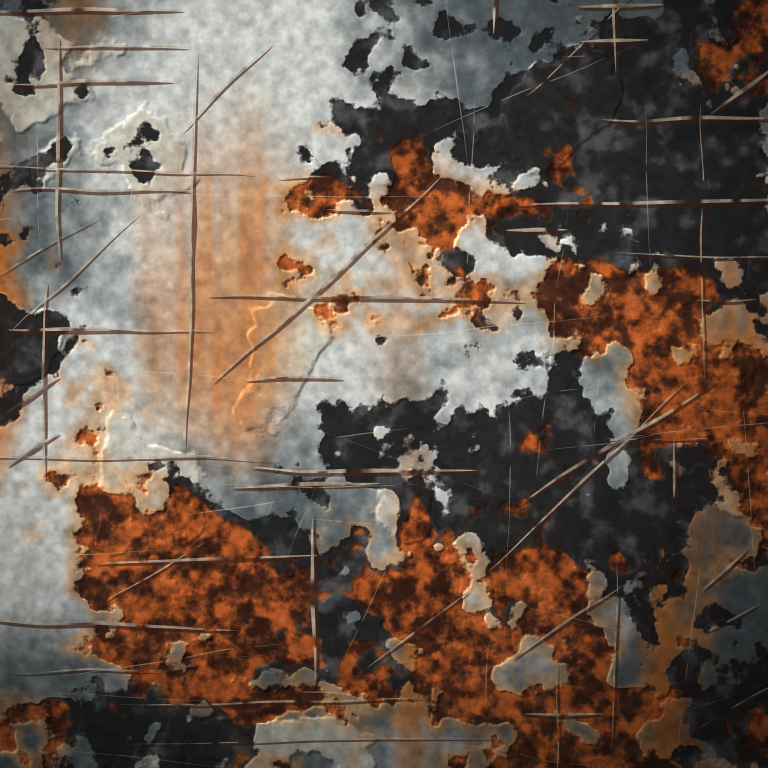
Reproduce this texture procedurally as a WebGL 1 fragment shader.

```glsl
precision highp float;
// Weathered painted metal: grey-blue paint, rust, soot, drips, peeling chips and scratches.
uniform vec2 u_resolution;

#define RUST_LEVEL 0.615
#define SOOT_LEVEL 0.615
#define CHIP_LEVEL 0.690
#define EDGE_SOFTNESS 0.016
#define RELIEF_OFFSET 0.0035
#define SCRATCH_COUNT 56
#define SCRATCH_WIDTH 0.0021
#define HAIRLINE_WIDTH 0.0007
#define DRIP_AMOUNT 0.85
#define GRAIN_AMOUNT 0.42
#define VIGNETTE 0.58

const vec3 PALE_PAINT = vec3(0.77, 0.78, 0.76);
const vec3 STEEL_PAINT = vec3(0.31, 0.34, 0.35);
const vec3 SOOT = vec3(0.12, 0.12, 0.125);
const vec3 DARK_RUST = vec3(0.25, 0.13, 0.09);
const vec3 BRIGHT_RUST = vec3(0.66, 0.32, 0.14);
const vec3 TAN_STAIN = vec3(0.74, 0.54, 0.35);
const vec3 AMBER = vec3(0.80, 0.45, 0.13);
const vec3 BARE_EDGE = vec3(0.83, 0.77, 0.67);

float hash(vec2 q) {
  vec3 a = fract(q.xyx * 0.1031);
  a += dot(a, a.yzx + 33.33);
  return fract((a.x + a.y) * a.z);
}

float noise(vec2 q) {
  vec2 cell = floor(q), f = fract(q);
  f = f * f * (3.0 - 2.0 * f);
  vec2 e = vec2(1.0, 0.0);
  return mix(mix(hash(cell), hash(cell + e), f.x),
             mix(hash(cell + e.yx), hash(cell + e.xx), f.x), f.y);
}

float fbm(vec2 q) {
  float sum = 0.0, amp = 0.516;
  for (int i = 0; i < 5; i++) {
    sum += amp * noise(q);
    q = mat2(1.6, 1.2, -1.2, 1.6) * q + 17.3;
    amp *= 0.5;
  }
  return sum;
}

vec2 warp(vec2 p) {
  return p + 0.05 * (vec2(noise(p * 9.0), noise(p * 9.0 + 40.0)) - 0.5);
}

// Height fields of rust, soot and peeling chips; they share one frayed edge.
vec3 layerFields(vec2 p) {
  vec2 w = warp(p);
  float fray = fbm(p * 26.0) - 0.5;
  float bands = noise(vec2(p.x * 3.0, p.y * 24.0)) - 0.5;
  float rightSide = smoothstep(0.55, 1.0, p.x);
  float low = 1.0 - smoothstep(0.0, 0.45, p.y);
  float rust = fbm(w * 4.2 + 7.0) + 0.38 * fray + 0.12 * bands + 0.13 * rightSide * low;
  float soot = fbm(w * 3.6 + 31.0) + 0.45 * fray + 0.15 * rightSide * (1.0 - low);
  float chip = fbm(w * 5.5 + 63.0) + 0.15 * fray;
  return vec3(rust, soot, chip);
}

vec3 coverage(vec3 fields) {
  vec3 level = vec3(RUST_LEVEL, SOOT_LEVEL, CHIP_LEVEL);
  return smoothstep(level - EDGE_SOFTNESS, level + EDGE_SOFTNESS, fields);
}

// Antialiased line that fades when thinner than a pixel.
float stroke(float d, float halfWidth, float px) {
  return clamp((halfWidth - d) / px + 0.5, 0.0, 1.0) * min(1.0, 2.0 * halfWidth / px);
}

// Mostly level scratches, some upright and some slanted: x = bare line, y = shadow.
vec2 scratches(vec2 p, float seed, float width, float spread, float px) {
  vec2 marks = vec2(0.0);
  for (int i = 0; i < SCRATCH_COUNT; i++) {
    float k = float(i) + seed;
    vec2 center = vec2(hash(vec2(k, 1.0)), hash(vec2(k, 2.0)));
    float kind = hash(vec2(k, 3.0));
    float jitter = spread * (hash(vec2(k, 4.0)) - 0.5);
    float angle = kind < 0.56 ? 0.07 * jitter : (kind < 0.73 ? 1.571 + 0.06 * jitter : 0.6 + 0.4 * jitter);
    float size = hash(vec2(k, 5.0));
    float halfLength = mix(0.04, 0.27, size * size);
    vec2 dir = vec2(cos(angle), sin(angle));
    float along = dot(p - center, dir);
    float across = dot(p - center, vec2(-dir.y, dir.x));
    if (abs(along) > halfLength || abs(across) > 0.02) continue;
    across += 0.006 * (noise(vec2(along * 13.0 + 50.0, k * 7.0)) - 0.5);
    float w = width * (0.4 + hash(vec2(k, 6.0))) * sqrt(1.0 - abs(along) / halfLength);
    float worn = smoothstep(0.15, 0.45, noise(vec2(along * 55.0 + 90.0, k * 3.0)));
    marks.x = max(marks.x, worn * stroke(abs(across), w, px));
    marks.y = max(marks.y, stroke(abs(across + 1.6 * width), 1.5 * w, px));
  }
  return marks;
}

void main() {
  vec2 p = gl_FragCoord.xy / u_resolution.y;
  float px = 1.0 / u_resolution.y;
  float grain = fbm(p * 95.0) - 0.5;
  float mottle = fbm(p * 38.0 + 11.0);
  float fromLight = length(p - vec2(0.40, 0.64));

  vec3 fields = layerFields(p);
  vec3 here = coverage(fields);
  vec3 lit = coverage(layerFields(p + RELIEF_OFFSET * vec2(-0.7, 0.7)));

  // Cloudy paint with faint vertical wiping.
  float wiping = noise(vec2(p.x * 70.0, p.y * 7.0)) - 0.5;
  float tone = fbm(warp(p) * 3.0 + 90.0) + 0.30 * (mottle - 0.5) + 0.07 * wiping;
  tone += 0.10 - 0.24 * smoothstep(0.15, 0.75, fromLight);
  vec3 color = mix(STEEL_PAINT, PALE_PAINT, smoothstep(0.27, 0.68, tone));

  // Chips, stained halos and drips.
  color = mix(color, PALE_PAINT * vec3(1.0, 0.97, 0.91), 0.75 * here.z);
  float halo = smoothstep(RUST_LEVEL - 0.13, RUST_LEVEL, fields.x);
  color = mix(color, TAN_STAIN * (0.65 + 0.7 * mottle), 0.72 * halo);
  float column = noise(vec2(p.x * 9.0 + 0.3 * mottle, p.y * 1.8 + 5.0));
  float streak = noise(vec2(p.x * 85.0, p.y * 4.0));
  float drip = smoothstep(0.66, 0.92, column) * (0.4 + 0.6 * streak);
  color = mix(color, mix(AMBER, BRIGHT_RUST, mottle), DRIP_AMOUNT * drip);

  // Soot below crusted rust.
  color = mix(color, SOOT + 0.16 * smoothstep(0.5, 0.8, mottle), 0.94 * here.y);
  vec3 crust = mix(DARK_RUST, BRIGHT_RUST, smoothstep(0.32, 0.68, mottle + 0.5 * grain));
  color = mix(color, crust, 0.93 * here.x);

  // Lit and shaded lips of the layers, then surface grain.
  vec3 lip = lit - here;
  color *= 1.0 + 0.42 * lip.x + 0.18 * lip.y - 0.45 * lip.z;
  color *= 1.0 + GRAIN_AMOUNT * (1.0 + here.x) * grain;

  // Gouges and hairlines.
  vec2 gouge = scratches(p, 0.0, SCRATCH_WIDTH, 1.0, px);
  vec2 hair = scratches(p, 200.0, HAIRLINE_WIDTH, 5.0, px);
  color = mix(color, DARK_RUST, 0.65 * gouge.y);
  color = mix(color, BARE_EDGE * (0.85 + 0.6 * grain), 0.85 * gouge.x);
  color = mix(color, BARE_EDGE, 0.5 * hair.x);

  color *= 1.0 - VIGNETTE * smoothstep(0.32, 0.88, fromLight);
  gl_FragColor = vec4(clamp(color, 0.0, 1.0), 1.0);
}
```
